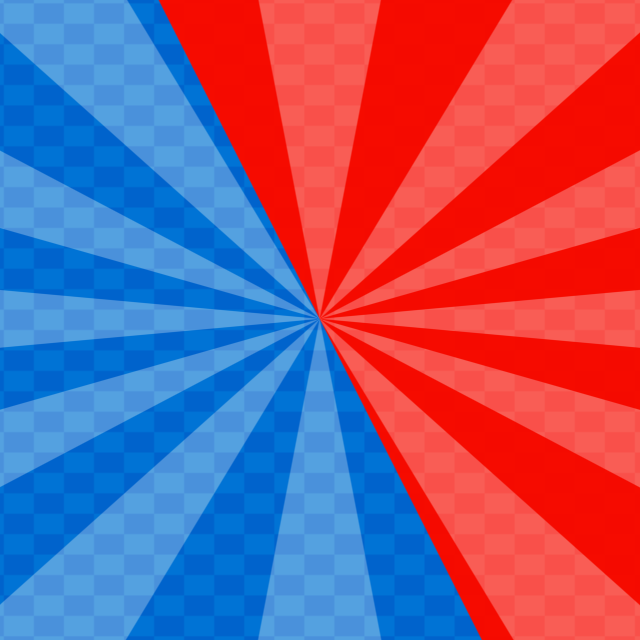
Reproduce this background procedurally as a WebGL 2 fragment shader.

```glsl
#version 300 es
precision highp float;
// Blue and red sunburst split by a slanted line, over a faint checkerboard.

uniform vec2 u_resolution;
out vec4 outColor;

const float SOFT = 0.0016; // half width of a smoothed edge

float edge(float d) {
    return smoothstep(-SOFT, SOFT, d);
}

// Twelve rays, flattened vertically: positive inside a ray.
float rayDistance(vec2 d) {
    vec2 q = vec2(d.x, d.y / 0.686);
    return length(q) * cos(12.0 * atan(q.y, q.x)) / 12.0;
}

// Checkerboard centred on a tile: 0 on the centre tile, 1 on its neighbours.
float checker(vec2 p, vec2 tile) {
    vec2 wave = cos(3.14159 * p / tile) * tile / 3.14159;
    vec2 s = edge(wave.x) * vec2(2.0, 0.0) + edge(wave.y) * vec2(0.0, 2.0) - 1.0;
    return 0.5 - 0.5 * s.x * s.y;
}

void main() {
    vec2 uv = gl_FragCoord.xy / u_resolution;
    vec2 d = uv - vec2(0.4995, 0.5018);

    float ray = edge(rayDistance(d));
    float redSide = edge((d.x + 0.505 * d.y) / length(vec2(1.0, 0.505)));
    float tile = checker(uv - vec2(0.4990, 0.5003), vec2(0.04695, 0.0319));

    // Each half has a deep and a pale tone, varied by the tiles
    vec3 deepBlue = mix(vec3(0.0, 0.39, 0.80), vec3(0.0, 0.45, 0.835), tile);
    vec3 paleBlue = mix(vec3(0.29, 0.57, 0.86), vec3(0.33, 0.63, 0.88), tile);
    vec3 deepRed = mix(vec3(0.96, 0.04, 0.0), vec3(0.965, 0.045, 0.0), tile);
    vec3 paleRed = mix(vec3(0.975, 0.315, 0.29), vec3(0.975, 0.365, 0.335), tile);

    vec3 blue = mix(deepBlue, paleBlue, ray);
    vec3 red = mix(deepRed, paleRed, ray);
    outColor = vec4(mix(blue, red, redSide), 1.0);
}
```
